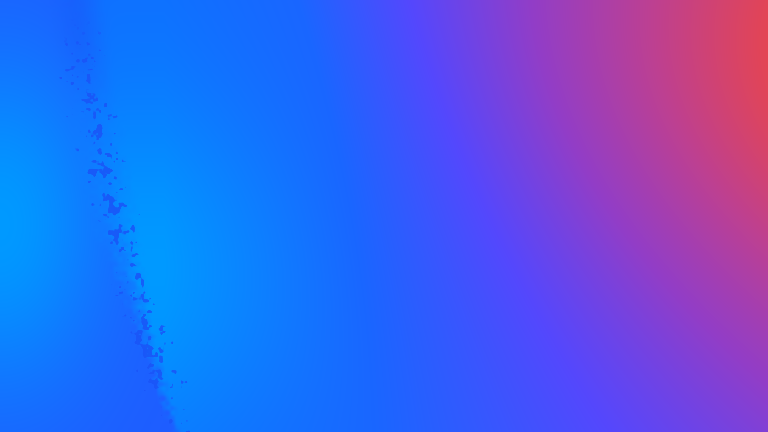
Write a WebGL 1 fragment shader that draws this background.

```glsl
precision highp float;
// Blue to violet to red gradient with a speckled, crumbling seam on the left.

uniform vec2 u_resolution;

const vec3 CYAN   = vec3(0.00, 0.60, 1.00);
const vec3 AZURE  = vec3(0.06, 0.43, 1.00);
const vec3 BLUE   = vec3(0.10, 0.40, 1.00);
const vec3 DEEP   = vec3(0.12, 0.36, 1.00);
const vec3 VIOLET = vec3(0.33, 0.28, 0.99);
const vec3 PURPLE = vec3(0.57, 0.24, 0.78);
const vec3 PINK   = vec3(0.74, 0.25, 0.57);
const vec3 RED    = vec3(0.89, 0.27, 0.33);
const vec3 INK    = vec3(0.10, 0.33, 0.97);

float hash(vec2 p) {
  return fract(sin(dot(p, vec2(127.1, 311.7))) * 43758.5453);
}

float noise(vec2 p) {
  vec2 cell = floor(p);
  vec2 f = fract(p);
  f = f * f * (3.0 - 2.0 * f);
  float low = mix(hash(cell), hash(cell + vec2(1.0, 0.0)), f.x);
  float high = mix(hash(cell + vec2(0.0, 1.0)), hash(cell + 1.0), f.x);
  return mix(low, high, f.y);
}

float bell(float x, float center, float width) {
  float t = (x - center) / width;
  return exp(-t * t);
}

float ramp(float from, float to, float x) {
  return clamp((x - from) / (to - from), 0.0, 1.0);
}

// Curve x = k.x + k.y * d + k.z * d^2, with d measured down from the top
float curve(vec3 k, float d) {
  return k.x + d * (k.y + d * k.z);
}

// Main sweep: colour stops whose positions bend with height
vec3 sweep(vec2 p) {
  float d = 1.0 - p.y;
  float blueX = curve(vec3(0.69, 0.32, -0.14), d);
  float violetX = curve(vec3(0.95, 0.26, 0.20), d);
  float stepX = curve(vec3(0.28, -0.18, 0.40), d);
  vec3 color = mix(AZURE, CYAN, bell(p.y, 0.38, 0.40));
  color = mix(color, BLUE, ramp(0.38, blueX, p.x));
  color = mix(color, VIOLET, ramp(blueX, violetX, p.x));
  color = mix(color, PURPLE, ramp(violetX, violetX + stepX, p.x));
  color = mix(color, PINK, ramp(violetX + stepX, violetX + 2.0 * stepX, p.x));
  return mix(color, RED, ramp(violetX + 2.0 * stepX, violetX + 3.0 * stepX, p.x));
}

// Left panel: a cyan glow on the border, fading to deep blue
vec3 leftPanel(vec2 p) {
  return mix(DEEP, CYAN, bell(p.y, 0.48, 0.40) * bell(p.x, 0.0, 0.25));
}

// Clumped specks, densest along the middle of the seam
float specks(vec2 p, float offset) {
  float grain = 0.6 * noise(p * 78.0) + 0.4 * noise(p * 155.0 + 17.0);
  float clump = noise(p * 17.0 + 5.0);
  float d = 1.0 - p.y;
  float along = smoothstep(0.04, 0.30, d) * (1.0 - smoothstep(0.68, 1.0, d));
  float across = bell(offset, 0.0, 0.055);
  float threshold = 1.0 - 0.30 * across - 0.12 * along * across - 0.10 * clump * across;
  return smoothstep(threshold, threshold + 0.07, grain) * smoothstep(0.02, 0.12, d);
}

void main() {
  vec2 p = gl_FragCoord.xy / u_resolution.y;
  float d = 1.0 - p.y;
  float offset = p.x - curve(vec3(0.175, 0.12, 0.115), d);

  // Join the panels: soft at the top, crisper toward the bottom
  float softness = mix(0.075, 0.018, smoothstep(0.35, 0.9, d));
  float fray = (noise(p * 90.0) - 0.5) * 0.02;
  float side = smoothstep(-softness, softness, offset + fray);
  vec3 color = mix(leftPanel(p), sweep(p), side);

  // Dusky haze at the top of the seam, then the specks
  color = mix(color, INK, 0.4 * bell(offset, 0.0, 0.045) * (1.0 - smoothstep(0.05, 0.30, d)));
  color = mix(color, INK, 0.85 * specks(p, offset));

  gl_FragColor = vec4(color, 1.0);
}
```
